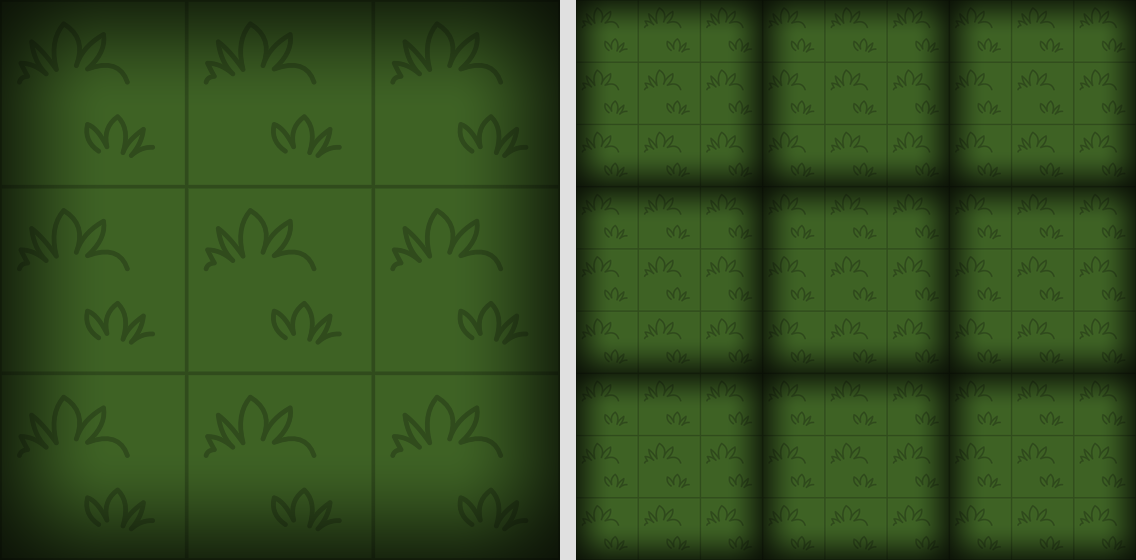
Left, the tile; right, the same tile 3 across and 3 down.
Reproduce this pattern procedurally as a Shadertoy shader.

```glsl
// A 3 by 3 board of green tiles, each with two leafy outlines, under a dark inset shadow.
// Every outline is a chain of quadratic curves, measured by distance and drawn as a stroke.
// The shadow is symmetric and the grid count whole, so opposite edges join.

#define TILES 3.0
#define GRASS vec3(0.243, 0.384, 0.143)
#define INK 0.77              // brightness of strokes relative to the grass
#define GRID_HALF 0.0100      // half widths, in tile units
#define STROKE_HALF 0.0130
#define ART_SIZE 384.0        // units across a tile used by the outline points
#define CURVE_STEPS 8
#define SHADOW 0.85           // strength of the inset shadow
#define SHADOW_OUT 0.10       // its reach beyond and inside the canvas edge
#define SHADOW_IN 0.20

// Start point, then a control point and an end point for each curve.
const vec2 BUSH[21] = vec2[21](
    vec2(40, 215), vec2(43, 226), vec2(57, 227), vec2(50, 239), vec2(43, 254),
    vec2(70, 254), vec2(95, 232), vec2(70, 256), vec2(65, 298), vec2(88, 281),
    vec2(116, 241), vec2(101, 300), vec2(131, 335), vec2(179, 306), vec2(157, 249),
    vec2(170, 289), vec2(213, 313), vec2(219, 277), vec2(180, 242), vec2(245, 266),
    vec2(262, 215));

const vec2 SPROUT[15] = vec2[15](
    vec2(203, 73), vec2(172, 94), vec2(180, 128), vec2(200, 122), vec2(220, 82),
    vec2(211, 122), vec2(242, 144), vec2(268, 119), vec2(253, 70), vec2(262, 95),
    vec2(295, 118), vec2(292, 89), vec2(270, 64), vec2(290, 82), vec2(314, 81));

float segmentDistance(vec2 p, vec2 a, vec2 b) {
    vec2 ab = b - a;
    float t = clamp(dot(p - a, ab) / dot(ab, ab), 0.0, 1.0);
    return length(p - a - ab * t);
}

// Distance to a quadratic curve, split into short chords.
float curveDistance(vec2 p, vec2 a, vec2 control, vec2 b) {
    float d = 1e5;
    vec2 previous = a;
    for (int i = 1; i <= CURVE_STEPS; i++) {
        float t = float(i) / float(CURVE_STEPS);
        vec2 next = mix(mix(a, control, t), mix(control, b, t), t);
        d = min(d, segmentDistance(p, previous, next));
        previous = next;
    }
    return d;
}

float plantDistance(vec2 cell) {
    vec2 p = cell * ART_SIZE;
    float d = 1e5;
    for (int i = 0; i < 20; i += 2)
        d = min(d, curveDistance(p, BUSH[i], BUSH[i + 1], BUSH[i + 2]));
    for (int i = 0; i < 14; i += 2)
        d = min(d, curveDistance(p, SPROUT[i], SPROUT[i + 1], SPROUT[i + 2]));
    return d / ART_SIZE;
}

float insetLight(vec2 uv) {
    vec2 inward = min(uv, 1.0 - uv);
    vec2 fade = smoothstep(-SHADOW_OUT, SHADOW_IN, inward);
    return 1.0 - SHADOW * (1.0 - fade.x * fade.y);
}

void mainImage(out vec4 fragColor, in vec2 fragCoord) {
    vec2 uv = fragCoord / iResolution.xy;
    vec2 cell = fract(uv * TILES);
    float pixel = TILES / min(iResolution.x, iResolution.y);

    // Grid lines and plants share one ink
    vec2 border = min(cell, 1.0 - cell);
    float grid = min(border.x, border.y) - GRID_HALF;
    float plants = plantDistance(cell) - STROKE_HALF;
    float ink = 1.0 - smoothstep(-0.6 * pixel, 0.6 * pixel, min(grid, plants));

    vec3 color = GRASS * mix(1.0, INK, ink) * insetLight(uv);
    fragColor = vec4(color, 1.0);
}
```
